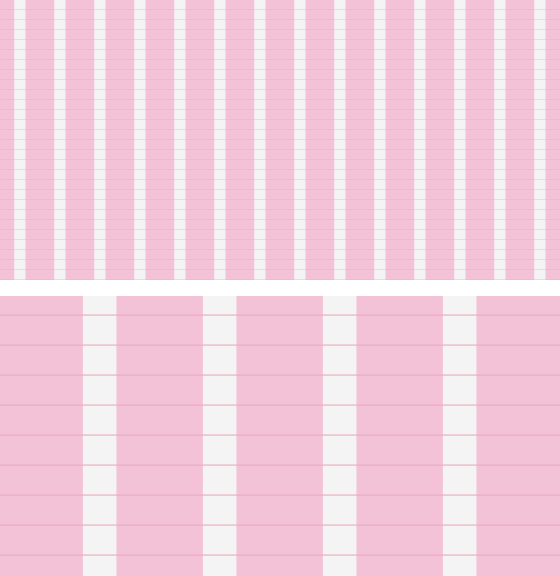
Top, the full canvas; bottom, a detail of the centre.
This pattern is drawn by a WebGL 1 fragment shader. Its source:

```glsl
precision highp float;
// Pink and off-white vertical stripes crossed by fine rose lines.

uniform vec2 u_resolution;

const vec2 REPEATS = vec2(14.0, 28.0);   // stripes across, lines down
const float STRIPE_CENTER = 0.497;       // fractions of one repeat
const float STRIPE_WIDTH = 0.28;
const float LINE_CENTER = 0.03;
const float LINE_WIDTH = 0.055;
const float LINE_OPACITY = 0.7;

const vec3 PINK = vec3(0.957, 0.761, 0.839);
const vec3 OFF_WHITE = vec3(0.957, 0.957, 0.957);
const vec3 ROSE = vec3(0.915, 0.675, 0.755);

// Share of a pixel covered by a band that repeats once per unit.
float bandCoverage(float position, float center, float width, float pixel) {
  float offset = fract(position - center + 0.5) - 0.5;
  float upper = min(offset + 0.5 * pixel, 0.5 * width);
  float lower = max(offset - 0.5 * pixel, -0.5 * width);
  return clamp((upper - lower) / pixel, 0.0, 1.0);
}

void main() {
  vec2 cell = gl_FragCoord.xy / u_resolution * REPEATS;
  vec2 pixel = REPEATS / u_resolution;

  // Vertical stripes
  float stripe = bandCoverage(cell.x, STRIPE_CENTER, STRIPE_WIDTH, pixel.x);
  vec3 color = mix(PINK, OFF_WHITE, stripe);

  // Translucent horizontal lines along the foot of each row
  float line = bandCoverage(cell.y, LINE_CENTER, LINE_WIDTH, pixel.y);
  color = mix(color, ROSE, line * LINE_OPACITY);

  gl_FragColor = vec4(color, 1.0);
}
```
